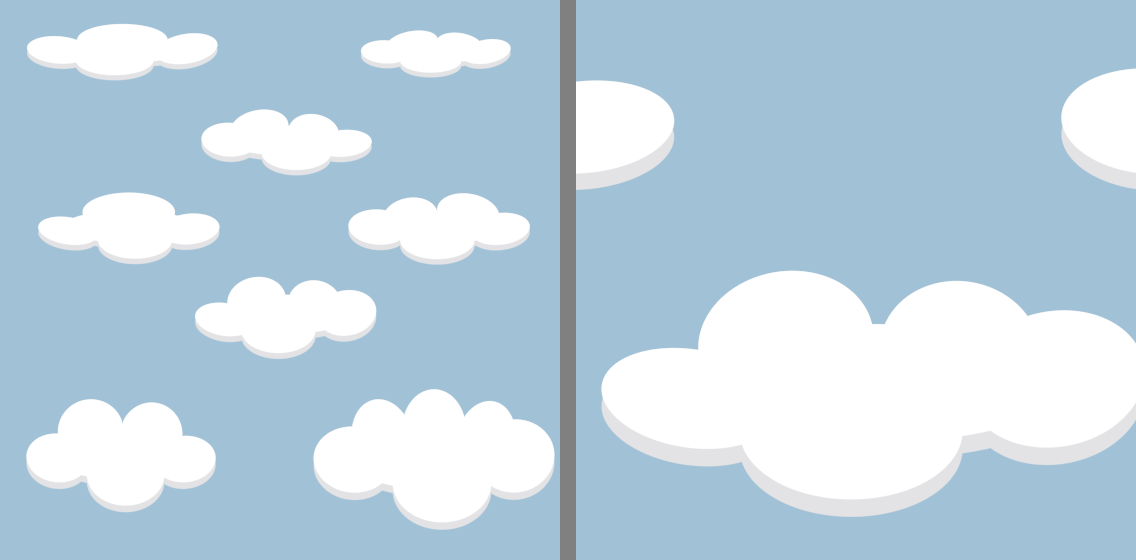
Left: the whole. Right: its middle third, enlarged.
This pattern is drawn by a Shadertoy shader. Its source:

```glsl
// Flat white cartoon clouds with a thin grey underside on a plain blue sky, tiling.

const vec3 SKY = vec3(0.63, 0.76, 0.84);
const vec3 FACE = vec3(1.0);
const vec3 UNDERSIDE = vec3(0.89, 0.89, 0.90);

const int CLOUDS = 8;             // two at the sides, then one in the centre, repeated
const float SIDE_OFFSET = 0.275;  // distance of the side clouds from the middle
const float CENTRE_DROP = 0.157;  // how far a centre cloud sits below its row
const float JITTER = 0.035;       // random shift of each cloud
const float SIZE_CONTRAST = 0.12; // size difference between left and right
const float LOBE_VARIATION = 0.2; // random change of the lobe sizes
const float TILT = 0.35;          // largest lean of a lobe, in radians

float hash(float n) {
    return fract(sin(n * 12.9898 + 4.1414) * 43758.5453);
}

float signedHash(float n) {
    return 2.0 * hash(n) - 1.0;
}

// Approximate signed distance to an ellipse leaning by an angle.
float ellipse(vec2 p, vec2 radius, float angle) {
    float c = cos(angle), s = sin(angle);
    p = mat2(c, -s, s, c) * p;
    float k = length(p / radius);
    float slope = length(p / (radius * radius));
    return (k + 1e-4) * (k - 1.0) / (slope + 1e-4);
}

// Union of a core, a rounded base, two side lobes and a row of top lobes.
float cloudDistance(vec2 p, vec2 size, int tops, float seed) {
    float d = ellipse(p - size * vec2(0.0, -0.02), size * vec2(0.72, 0.5), 0.0);

    float baseX = 0.12 * signedHash(seed + 1.0);
    d = min(d, ellipse(p - size * vec2(baseX, -0.42), size * vec2(0.41, 0.58), 0.0));

    for (int i = 0; i < 2; i++) {
        float side = float(2 * i - 1);
        float vary = LOBE_VARIATION * signedHash(seed + 2.0 + float(i));
        vec2 radius = size * vec2(0.33, 0.48 * (1.0 + vary));
        vec2 centre = size * vec2(0.67 * side, -0.08 + 0.5 * vary);
        d = min(d, ellipse(p - centre, radius, TILT * (0.3 * side + vary)));
    }

    for (int i = 0; i < tops; i++) {
        float t = (float(i) + 0.5) / float(tops) * 2.0 - 1.0;
        float vary = LOBE_VARIATION * signedHash(seed + 5.0 + float(i));
        vec2 radius = size * vec2((0.16 + 0.33 / float(tops)) * (1.0 + 0.5 * vary), 0.6);
        vec2 centre = size * vec2(0.64 * t, 0.38 - 0.2 * t * t + 0.5 * vary);
        d = min(d, ellipse(p - centre, radius, -TILT * t));
    }
    return d;
}

void mainImage(out vec4 fragColor, in vec2 fragCoord) {
    vec2 uv = fragCoord / iResolution.xy;
    float feather = 0.8 / iResolution.y;
    vec3 colour = SKY;

    for (int i = 0; i < CLOUDS; i++) {
        int slot = i % 3;
        bool central = slot == 2;
        float row = float(i / 3);
        float side = central ? 0.0 : float(2 * slot - 1);
        float seed = float(i) * 17.0;

        // Staggered rows; clouds grow towards the bottom.
        vec2 centre = vec2(0.5 + SIDE_OFFSET * side, 0.91 - 0.27 * row - 0.045 * row * row);
        centre.y -= central ? CENTRE_DROP : 0.0;
        centre += JITTER * vec2(1.0, 0.3) * (vec2(hash(seed + 11.0), hash(seed + 12.0)) - 0.5);

        vec2 size = vec2(0.152, 0.042) + vec2(0.01, 0.0165) * row * row;
        size.y += central ? 0.012 : 0.0;
        size *= 1.0 + SIZE_CONTRAST * side * (row - 1.0);
        int tops = central ? 2 : 1 + slot + i / 6;

        // Wrapped offset keeps the edges continuous.
        vec2 p = fract(uv - centre + 0.5) - 0.5;
        float thickness = 0.0065 + 0.055 * size.y;
        float face = cloudDistance(p, size, tops, seed);
        float shifted = cloudDistance(p + vec2(0.0, thickness), size, tops, seed);
        float body = min(face, shifted);

        colour = mix(colour, UNDERSIDE, 1.0 - smoothstep(-feather, feather, body));
        colour = mix(colour, FACE, 1.0 - smoothstep(-feather, feather, face));
    }
    fragColor = vec4(colour, 1.0);
}
```
